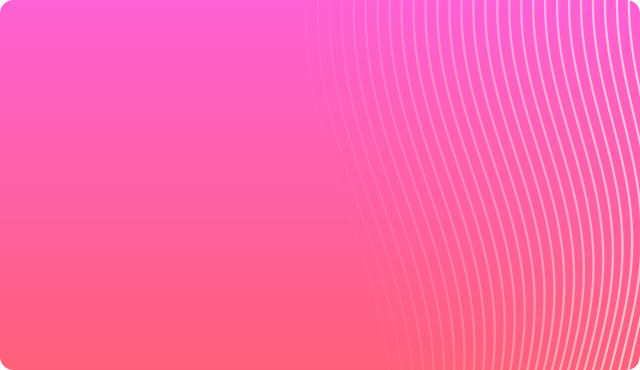
Give the GLSL for this background, as a Shadertoy shader.

```glsl
// Pink to coral rounded card with a fan of fading wavy lines on the right.

const vec3 TOP_COLOR    = vec3(1.0, 0.375, 0.830);
const vec3 BOTTOM_COLOR = vec3(1.0, 0.375, 0.475);
const vec3 LINE_COLOR   = vec3(1.0);
const vec3 PAGE_COLOR   = vec3(1.0);

// Lengths are fractions of the canvas width; y runs down from the top edge.
const float CORNER_RADIUS = 0.021;
const int   LINE_COUNT    = 28;
const float LINE_WIDTH    = 0.0037;
const float LINE_OPACITY  = 0.62;
const float FIRST_X       = 0.478;
const float SPACING       = 0.01869;

// Wave shape per line index: constant, linear and quadratic terms.
const vec3 SWING  = vec3(0.1354, -0.00247, -0.000026);
const vec3 CREST  = vec3(0.6510, -0.01432,  0.000122);
const vec3 TROUGH = vec3(0.0260, -0.00090,  0.0);

const float PI = 3.14159265;

float roundedBox(vec2 p, vec2 halfSize, float radius) {
    vec2 q = abs(p) - halfSize + radius;
    return length(max(q, 0.0)) + min(max(q.x, q.y), 0.0) - radius;
}

float coverage(float signedDistance, float pixel) {
    return clamp(0.5 - signedDistance / pixel, 0.0, 1.0);
}

// Approximate distance to the centre of one wavy line.
float waveDistance(vec2 p, float index) {
    vec3 powers = vec3(1.0, index, index * index);
    float swing = dot(SWING, powers);
    float trough = dot(TROUGH, powers);
    float frequency = PI / (dot(CREST, powers) - trough);
    float phase = (p.y - trough) * frequency;
    float x = FIRST_X + SPACING * index + 0.5 * swing * (1.0 - cos(phase));
    float slope = 0.5 * swing * frequency * sin(phase);
    return abs(p.x - x) / sqrt(1.0 + slope * slope);
}

void mainImage(out vec4 fragColor, in vec2 fragCoord) {
    float pixel = 1.0 / iResolution.x;
    vec2 size = iResolution.xy * pixel;
    vec2 p = vec2(fragCoord.x, iResolution.y - fragCoord.y) * pixel;

    // Vertical gradient
    vec3 color = mix(TOP_COLOR, BOTTOM_COLOR, p.y / size.y);

    // Lines grow more opaque toward the right
    for (int i = 0; i < LINE_COUNT; i++) {
        float index = float(i);
        float line = coverage(waveDistance(p, index) - 0.5 * LINE_WIDTH, pixel);
        float opacity = LINE_OPACITY * (index + 1.0) / float(LINE_COUNT);
        color = mix(color, LINE_COLOR, line * opacity);
    }

    // Rounded corners
    float card = roundedBox(p - 0.5 * size, 0.5 * size, CORNER_RADIUS);
    fragColor = vec4(mix(PAGE_COLOR, color, coverage(card, pixel)), 1.0);
}
```
